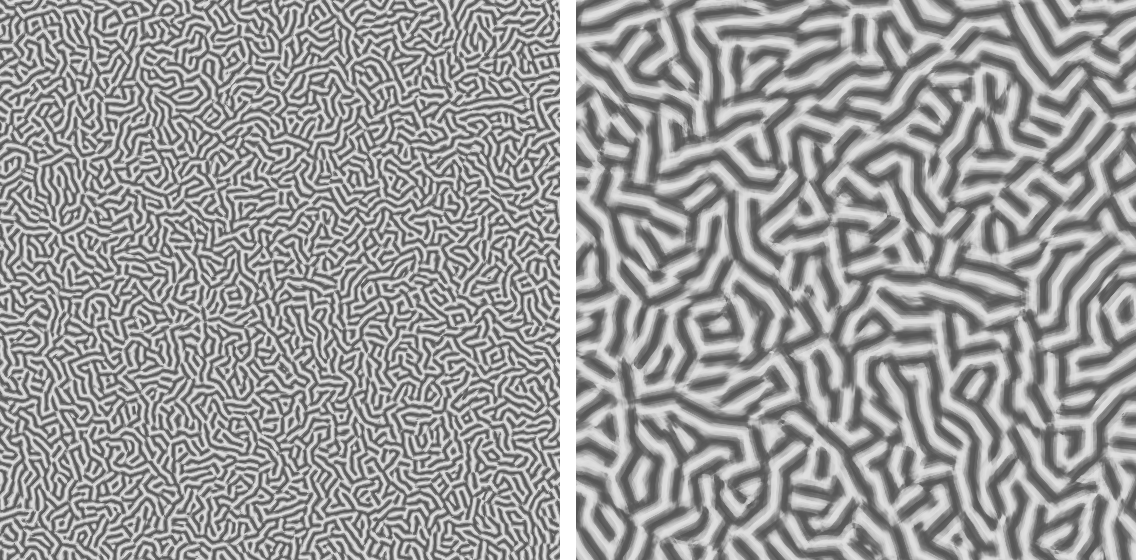
Left: the whole. Right: its middle third, enlarged.
Give the GLSL for this pattern, as a WebGL 1 fragment shader.

```glsl
precision highp float;

uniform vec2 u_resolution;

const float STRIPES_ACROSS = 73.0;
const float PATCH_SIZE = 1.5;   // in stripe periods
const float TAU = 6.28318;
const vec3 DARK = vec3(0.325);
const vec3 LIGHT = vec3(0.885);

mat2 rotation(float angle) {
  float c = cos(angle), s = sin(angle);
  return mat2(c, s, -s, c);
}

vec3 hash(vec2 p) {
  vec3 h = fract(p.xyx * vec3(0.1031, 0.1030, 0.0973));
  h += dot(h, h.yxz + 33.33);
  return fract((h.xxy + h.yzz) * h.zyx);
}

// Cheap sine-like wave with period 1
float wave(float t) {
  float w = abs(fract(t) - 0.5) * 4.0 - 1.0;
  return w * (1.5 - 0.5 * w * w);
}

float saturate(float v, float softness) {
  return v * inversesqrt(v * v + softness);
}

// Striped patch around a jittered centre, in x the wave and in y its weight
float stripedPatch(vec2 p, vec2 cell) {
  vec3 h = hash(cell);
  vec2 fromCentre = p - cell - 0.5 - 0.44 * (h.zx - 0.5);
  vec2 direction = normalize(h.xy - 0.4993);
  float weight = max(0.0, 0.65 - dot(fromCentre, fromCentre));
  weight *= weight;
  return weight * weight * wave(dot(direction, fromCentre) * PATCH_SIZE + h.z * 5.0);
}

// Short stripes of random direction, patch beside patch
float patchwork(vec2 p) {
  p /= PATCH_SIZE;
  vec2 cell = floor(p - 0.5);
  float sum = stripedPatch(p, cell)
            + stripedPatch(p, cell + vec2(1.0, 0.0))
            + stripedPatch(p, cell + vec2(0.0, 1.0))
            + stripedPatch(p, cell + vec2(1.0, 1.0));
  return saturate(sum, 0.0002);
}

// Local activation against a ring of inhibition
float relaxed(vec2 p, vec2 direction) {
  const int TAPS = 6;
  mat2 turn = rotation(TAU / float(TAPS));
  vec2 offset = 0.61 * direction;
  float ring = 0.0;
  for (int i = 0; i < TAPS; i++) {
    ring += patchwork(p + offset);
    offset = turn * offset;
  }
  return saturate(0.5 * patchwork(p) - ring / float(TAPS), 0.1);
}

// Cosine of the local stripe phase, from band-passed value and slope
float labyrinth(vec2 p) {
  const int TAPS = 44;
  const float RADIUS = 0.95;
  mat2 goldenTurn = rotation(2.39996);
  vec2 direction = vec2(1.0, 0.0);
  vec2 slope = vec2(0.0);
  vec2 norm = vec2(0.0);
  float value = 0.0;
  for (int i = 0; i < TAPS; i++) {
    float r = RADIUS * sqrt((float(i) + 0.5) / float(TAPS));
    float phase = TAU * r - TAU / 8.0;
    // Approximate Bessel functions of order 0 and 1
    vec2 bessel = vec2(cos(phase), sin(phase)) * inversesqrt(r);
    vec2 weight = bessel * exp(-2.5 * r * r);
    float tap = relaxed(p + direction * r, direction);
    value += weight.x * tap;
    slope += weight.y * tap * direction;
    norm += weight * bessel;
    direction = goldenTurn * direction;
  }
  value /= norm.x;
  slope /= norm.y;
  return saturate(value, dot(slope, slope) + 0.01);
}

void main() {
  vec2 uv = gl_FragCoord.xy / min(u_resolution.x, u_resolution.y);
  vec2 p = rotation(0.4) * (uv * STRIPES_ACROSS) + vec2(143.0, 129.0);
  float stripe = labyrinth(p);
  stripe += 0.15 * stripe * (1.0 - stripe * stripe);
  gl_FragColor = vec4(mix(DARK, LIGHT, 0.5 + 0.5 * stripe), 1.0);
}
```
